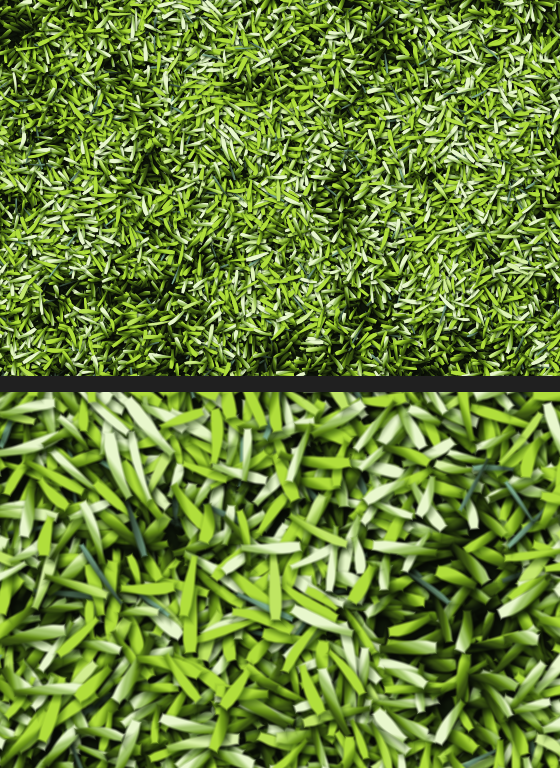
Top: the whole. Bottom: its middle third, enlarged.
Give the GLSL for this texture, as a Shadertoy shader.

```glsl
// Short artificial turf seen from above: many layers of jittered cells each
// hold one tapered, nearly straight blade. Layers are painted from the dark
// ground up to the lit tips, and every blade shades what lies beneath it.

const vec3 DARK   = vec3(0.055, 0.085, 0.035);
const vec3 DEEP   = vec3(0.23, 0.33, 0.07);
const vec3 MID    = vec3(0.42, 0.59, 0.09);
const vec3 BRIGHT = vec3(0.69, 0.87, 0.23);
const vec3 SAGE   = vec3(0.63, 0.77, 0.41);
const vec3 PALE   = vec3(0.91, 0.97, 0.80);
const vec3 TEAL   = vec3(0.42, 0.58, 0.48);

const float TAU = 6.2831853;
const int LAYERS = 14;
const float CELL = 0.042;     // cell width in canvas heights
const float REACH = 0.041;    // farthest extent of a blade and its shadow

// Integer hash: three random values in 0..1 for a cell and a seed.
vec3 hash3(ivec2 cell, int seed) {
    uvec3 v = uvec3(ivec3(cell, seed)) * 1664525u + 1013904223u;
    v.x += v.y * v.z; v.y += v.z * v.x; v.z += v.x * v.y;
    v ^= v >> 16u;
    v.x += v.y * v.z; v.y += v.z * v.x; v.z += v.x * v.y;
    return vec3(v >> 8u) / 16777216.0;
}

float valueNoise(vec2 p, int seed) {
    ivec2 i = ivec2(floor(p));
    vec2 f = fract(p);
    f = f * f * (3.0 - 2.0 * f);
    float low  = mix(hash3(i, seed).x, hash3(i + ivec2(1, 0), seed).x, f.x);
    float high = mix(hash3(i + ivec2(0, 1), seed).x, hash3(i + ivec2(1, 1), seed).x, f.x);
    return mix(low, high, f.y);
}

// Distance to a blade lying along x: narrow root at -x, slanted cut at +x.
float bladeDistance(vec2 q, vec2 halfSize, float bend) {
    float along = clamp(q.x / halfSize.x, -1.0, 1.0);
    float y = q.y - bend * halfSize.y * along * along;
    float width = halfSize.y * mix(0.55, 1.0, smoothstep(-1.0, 0.3, along));
    width *= 1.0 - 0.25 * smoothstep(0.6, 1.0, along);
    return max(abs(y) - width, abs(q.x) - halfSize.x + 0.5 * bend * y);
}

// Green ramp by tone; the pale share swaps the lit end for sage and white.
vec3 bladeColor(float tone, float paleness) {
    vec3 color = mix(DARK, DEEP, smoothstep(0.0, 0.33, tone));
    color = mix(color, MID, smoothstep(0.33, 0.6, tone));
    vec3 lit = mix(color, BRIGHT, smoothstep(0.55, 0.82, tone));
    vec3 faded = mix(color, SAGE, smoothstep(0.5, 0.72, tone));
    faded = mix(faded, PALE, smoothstep(0.75, 0.98, tone));
    return mix(lit, faded, paleness);
}

// Paints the blade of one cell, and its shadow, over the colour below.
vec3 paintBlade(vec3 below, vec2 p, ivec2 cell, vec2 shift, int layer, float soft) {
    vec3 place = hash3(cell, layer);
    vec2 center = (vec2(cell) + place.xy) * CELL - shift;
    vec2 d = p - center;
    if (dot(d, d) > REACH * REACH) return below;

    vec3 form = hash3(cell, layer + 50);
    vec3 look = hash3(cell, layer + 100);
    float height = (float(layer) + 0.5) / float(LAYERS);
    float tuft = valueNoise(center * 13.0, 202) - 0.5;
    float patchTone = valueNoise(center * 5.0, 203) - 0.5;

    // Upper blades are missing between tufts, which opens dark gaps.
    float gap = height * smoothstep(0.1, -0.4, tuft + 0.4 * patchTone);
    if (fract(look.y * 7.0) < 0.85 * gap) return below;

    // Direction leans with its tuft, then scatters widely.
    float angle = TAU * 1.4 * valueNoise(center * 5.0, 201) + 4.2 * (place.z - 0.5);
    vec2 dir = normalize(vec2(1.2 * cos(angle), sin(angle)));
    mat2 toLocal = mat2(dir.x, -dir.y, dir.y, dir.x);
    bool fiber = look.z > 0.95;
    vec2 halfSize = vec2(mix(0.015, 0.032, form.x), mix(0.0035, 0.0063, form.y));
    if (fiber) halfSize.y *= 0.5;
    float bend = 1.3 * (form.z - 0.5);

    // Soft shadow cast to the lower right.
    vec2 shadowPoint = toLocal * (d + vec2(-0.002, 0.003));
    float shadow = smoothstep(0.006, -0.003, bladeDistance(shadowPoint, halfSize, bend));
    vec3 color = mix(below, below * below * vec3(0.35, 0.4, 0.3) + 0.4 * DARK, 0.68 * shadow);

    // Tone climbs with height and towards the tip; one long side is lit.
    vec2 q = toLocal * d;
    float along = clamp(0.5 + 0.5 * q.x / halfSize.x, 0.0, 1.0);
    float side = clamp(q.y / halfSize.y * sign(dir.x), -1.0, 1.0);
    float tone = -0.12 + 0.6 * height + 0.68 * along + 0.5 * (look.x - 0.5)
               + 0.2 * side + 0.55 * tuft + 0.35 * patchTone;
    vec3 paint = bladeColor(tone, smoothstep(0.48, 0.64, look.y));
    if (fiber) paint = mix(DARK, TEAL, clamp(tone, 0.0, 1.2));

    float cover = smoothstep(soft, -soft, bladeDistance(q, halfSize, bend));
    return mix(color, paint, cover);
}

void mainImage(out vec4 fragColor, in vec2 fragCoord) {
    vec2 p = fragCoord / iResolution.y;
    float soft = max(0.0016, 0.6 / iResolution.y);
    vec3 color = DARK;

    for (int layer = 0; layer < LAYERS; layer++) {
        vec2 shift = hash3(ivec2(7, 3), layer + 300).xy * CELL;
        ivec2 home = ivec2(floor((p + shift) / CELL));
        for (int j = -1; j <= 1; j++)
            for (int i = -1; i <= 1; i++)
                color = paintBlade(color, p, home + ivec2(i, j), shift, layer, soft);
    }
    fragColor = vec4(color, 1.0);
}
```
